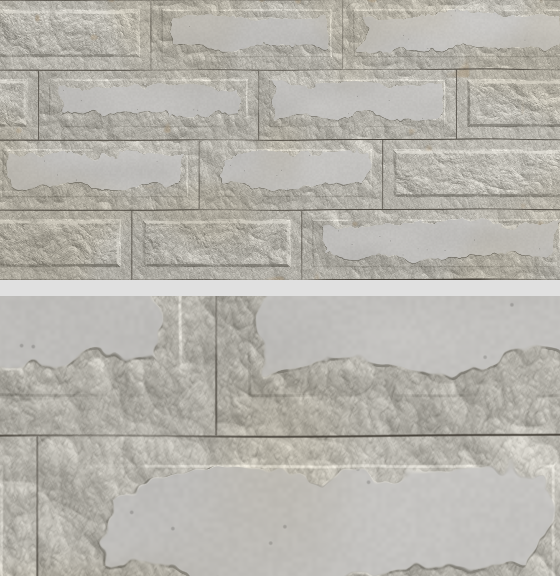
Top: the whole. Bottom: its middle third, enlarged.
A WebGL 2 fragment shader for this texture:

```glsl
#version 300 es
precision highp float;
// Wall of pale split-face limestone blocks in four staggered courses, some with dressed flat faces.
uniform vec2 u_resolution;
out vec4 fragColor;

float hash(vec2 p) {
  vec3 q = fract(p.xyx * 0.1031);
  q += dot(q, q.yzx + 33.33);
  return fract((q.x + q.y) * q.z);
}

float noise(vec2 p) {
  vec2 i = floor(p), f = fract(p);
  f = f * f * (3.0 - 2.0 * f);
  return mix(mix(hash(i), hash(i + vec2(1, 0)), f.x),
             mix(hash(i + vec2(0, 1)), hash(i + 1.0), f.x), f.y);
}

// Creased fractal noise for broken stone
float crag(vec2 p) {
  float sum = 0.0, amp = 0.5;
  for (int i = 0; i < 5; i++) {
    sum += amp * abs(2.0 * noise(p) - 1.0);
    p = mat2(1.6, 1.2, -1.2, 1.6) * p + 7.3;
    amp *= 0.53;
  }
  return sum;
}

// Depth inside a box given as left, bottom, right, top
float inset(vec2 p, vec4 box) {
  vec2 d = min(p - box.xy, box.zw - p);
  return min(d.x, d.y);
}

vec4 frameOf(vec4 stone) {
  return stone + vec4(0.04, 0.048, -0.042, -0.036);
}

// Relief of one block; face is the coverage of its flat dressed surface
float relief(vec2 p, vec4 stone, bool dressed, out float face) {
  vec4 frame = frameOf(stone);
  vec2 q = p + floor(stone.xy * 50.0) * 0.37;
  float h = 0.021 * crag(q * vec2(24, 17));
  float depth = inset(p, frame);
  face = 0.0;
  if (dressed) {
    float chip = inset(p, frame + vec4(0.028, 0.034, -0.018, -0.018))
               + 0.04 * (noise(q * vec2(9, 14)) - 0.5) + 0.022 * (noise(q * 27.0) - 0.5)
               + 0.009 * (noise(q * 80.0) - 0.5);
    face = smoothstep(-0.002, 0.002, chip);
    // Shell-shaped flakes around the face
    h += 0.014 * abs(2.0 * noise(q * vec2(19, 23) + 5.0) - 1.0);
    h += max(0.0, 0.014 + 0.22 * min(chip, 0.0));
    return mix(h, 0.032, face);
  }
  float boss = smoothstep(0.0, 0.012, depth);
  return h + boss * (0.001 + 0.042 * crag(q * vec2(9, 11) + 0.5 * noise(q * 12.0)));
}

void main() {
  vec2 p = gl_FragCoord.xy / u_resolution.y;
  float px = 1.0 / u_resolution.y;

  // Course and block: right-hand ends per course, bit set where the face is dressed
  const vec4 ends[4] = vec4[4](vec4(0.471, 1.078, 2.04, 2.7), vec4(0.711, 1.367, 2.06, 2.7),
                               vec4(0.138, 0.924, 1.63, 2.3), vec4(0.539, 1.224, 2.06, 2.7));
  const int dressedBits[4] = int[4](4, 3, 6, 6);
  float wavyY = p.y - 0.002 + 0.006 * (noise(vec2(p.x * 4.0, 2.0)) - 0.5);
  int course = clamp(int(floor(wavyY * 4.0)), 0, 3);
  vec4 joints = ends[course];
  float left = joints.x - 0.74, right = joints.x;
  int block = 0;
  for (int i = 0; i < 3; i++) {
    if (p.x > joints[i]) {
      left = joints[i];
      right = joints[i + 1];
      block = i + 1;
    }
  }
  vec4 stone = vec4(left, float(course) * 0.25, right, float(course + 1) * 0.25);
  bool dressed = ((dressedBits[course] >> block) & 1) == 1;
  float tone = hash(vec2(block + 3, course * 5 + 1)) - 0.5;

  // Light from above and slightly right
  float face, unused;
  float h = relief(p, stone, dressed, face);
  vec2 slope = vec2(relief(p + vec2(0.003, 0), stone, dressed, unused),
                    relief(p + vec2(0, 0.003), stone, dressed, unused)) - h;
  float light = clamp(-dot(slope / 0.003, vec2(0.5, 0.85)), -1.7, 1.2);
  float grain = noise(p * 170.0) - 0.5;

  vec3 rough = vec3(0.702, 0.692, 0.661) + 0.108 * light + 0.06 * grain;
  rough += 0.05 * (noise(p * 14.0 + 4.0) - 0.5);
  vec3 flatFace = vec3(0.752, 0.747, 0.737) + 0.025 * grain + 0.04 * (noise(p * vec2(7, 13)) - 0.5);

  // Sparse pits on the dressed face
  vec2 cell = floor(p * 60.0);
  vec2 pit = fract(p * 60.0) - 0.3 - 0.4 * vec2(hash(cell + 9.0), hash(cell + 31.0));
  flatFace -= 0.12 * step(0.98, hash(cell)) * (1.0 - smoothstep(0.05, 0.2, length(pit)));
  vec3 color = mix(rough, flatFace, face);

  // Chiselled frame: bright along top and right, shaded along left and bottom
  vec4 frame = frameOf(stone);
  float depth = inset(p, frame) + 0.003 * (noise(p * 20.0) - 0.5);
  float line = 1.0 - smoothstep(0.0005, 0.002 + 0.7 * px, abs(depth));
  line *= smoothstep(0.15, 0.6, noise(p * 11.0 + 20.0)) * (1.0 - face);
  vec2 toCorner = frame.zw - p, fromCorner = p - frame.xy;
  bool lit = min(toCorner.x, toCorner.y) < min(fromCorner.x, fromCorner.y);
  color += line * (lit ? 0.12 : -0.08);

  // Block tone, warm stains and rare rust
  color += 0.04 * tone + 0.04 * (p.y - 0.5) + 0.02 * (p.x - 1.0);
  color *= mix(vec3(1), vec3(0.98, 0.97, 0.945), smoothstep(0.45, 0.8, noise(p * 4.0 + 11.0)));
  float rust = smoothstep(0.92, 0.99, noise(p * 15.0 + 50.0)) * (1.0 - face);
  color = mix(color, vec3(0.63, 0.53, 0.39), 0.35 * rust);

  // Hairline joints, dark only where unfilled
  vec2 gapDepth = min(vec2(p.x, wavyY) - stone.xy, stone.zw - vec2(p.x, wavyY));
  vec2 joint = 1.0 - smoothstep(vec2(0), vec2(0.0018 + 0.5 * px), gapDepth);
  float open = smoothstep(0.25, 0.7, noise(p * vec2(5, 9) + 2.0));
  float dark = max(joint.x * (0.35 + 0.35 * open), joint.y * (0.35 + 0.55 * open));
  color = mix(color, vec3(0.24, 0.22, 0.19), dark);

  fragColor = vec4(clamp(color, 0.0, 1.0), 1.0);
}
```
